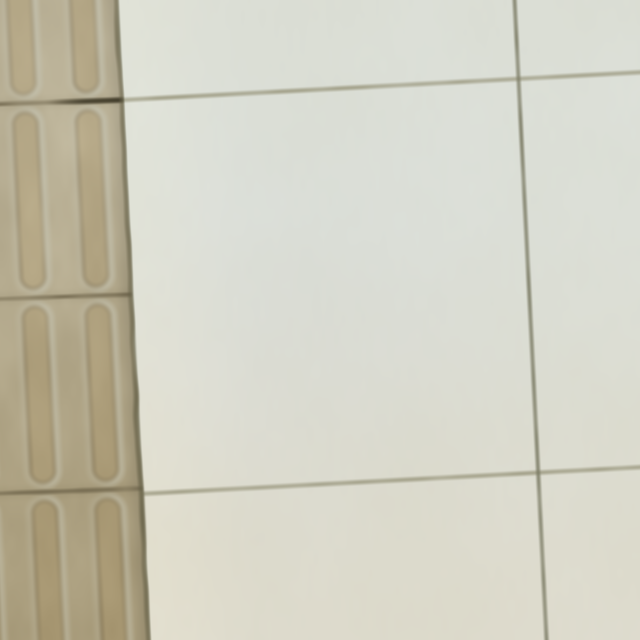
A three.js fragment shader for this texture:

```glsl
// Pale square floor tiles beside a worn tan strip of raised-bar tactile paving.
varying vec2 vUv;

float hash(vec2 p) {
  return fract(sin(dot(p, vec2(127.1, 311.7))) * 43758.5453);
}

float noise(vec2 p) {
  vec2 i = floor(p), f = fract(p);
  f = f * f * (3.0 - 2.0 * f);
  return mix(mix(hash(i), hash(i + vec2(1.0, 0.0)), f.x),
             mix(hash(i + vec2(0.0, 1.0)), hash(i + 1.0), f.x), f.y);
}

float fbm(vec2 p) {
  float sum = 0.0, amp = 0.5;
  for (int i = 0; i < 3; i++) {
    sum += amp * noise(p);
    p = p * 2.03 + 17.0;
    amp *= 0.5;
  }
  return sum;
}

// Blurred line around distance zero, fading out at the given reach
float line(float d, float reach) {
  return 1.0 - smoothstep(0.0, reach, abs(d));
}

// Signed distance to the nearest joint of a repeating set
float joint(float x, float start, float period) {
  return (fract((x - start) / period + 0.5) - 0.5) * period;
}

float capsule(vec2 p, float halfLength, float radius) {
  p.y -= clamp(p.y, radius - halfLength, halfLength - radius);
  return length(p) - radius;
}

vec3 paleTiles(vec2 p, vec2 q) {
  vec2 d = vec2(joint(q.x, 0.804, 0.622), joint(q.y, 0.1665, 0.617));

  // Cool towards the top right, warm towards the bottom
  vec3 color = mix(vec3(0.860, 0.872, 0.838), vec3(0.866, 0.856, 0.800),
                   smoothstep(0.2, 1.0, p.y + 0.12 * (0.5 - p.x)));
  color += vec3(0.020, 0.016, 0.008) * (1.0 - smoothstep(0.0, 0.2, q.x - 0.182));
  color -= vec3(0.006, 0.003, -0.008) * exp(-12.0 * dot(p - 0.5, p - 0.5));

  // Faint clouds and fine vertical streaks
  color += (fbm(p * 6.0) - 0.44) * vec3(0.014, 0.017, 0.030);
  color += (noise(p * vec2(95.0, 38.0)) - 0.5) * 0.004;

  // Soft grout, fainter across than down, with patchy strength
  float patches = noise(p * 32.0);
  color = mix(color, vec3(0.60, 0.59, 0.49), line(d.y, 0.0066) * (0.62 + 0.20 * patches));
  color = mix(color, vec3(0.48, 0.48, 0.39), line(d.x, 0.0062) * (0.68 + 0.16 * patches));
  return color;
}

vec3 tactileStrip(vec2 p, vec2 q) {
  float along = p.y + 0.035 * p.x;
  float row = floor((along - 0.163) / 0.304);
  float seam = joint(along, 0.163, 0.304);
  vec2 bar = vec2(joint(q.x, 0.030, 0.0985), joint(along, 0.315, 0.304));
  float d = capsule(bar, 0.138, 0.0195);

  // Stained ground, darker towards the bottom
  vec3 color = mix(vec3(0.730, 0.695, 0.592), vec3(0.672, 0.624, 0.498),
                   smoothstep(0.1, 1.0, p.y));
  color += (fbm(p * vec2(20.0, 9.0)) - 0.44) * vec3(0.085, 0.090, 0.095);

  // Wide pale rim, tan bar top and its faint shaded edge
  float side = smoothstep(-0.018, 0.018, bar.x);
  float rim = smoothstep(-0.004, 0.006, d) * (1.0 - smoothstep(0.005, 0.016, d));
  color = mix(color, vec3(0.770, 0.762, 0.690), rim * mix(0.25, 0.62, side) * (1.0 - 0.35 * p.y));
  float top = 1.0 - smoothstep(-0.008, 0.004, d);
  color *= mix(vec3(1.0), vec3(0.980, 0.955, 0.905), top);
  float wear = 0.65 + 0.5 * noise(p * vec2(20.0, 14.0));
  color -= vec3(0.070, 0.073, 0.070) * line(d + 0.001, 0.0075) * mix(0.9, 0.65, side) * wear;

  // Uneven seams, the upper one opening towards the tiles
  float reach = 0.0055 + 0.002 * noise(vec2(p.x * 30.0, row));
  float opening = smoothstep(0.06, 0.13, q.x) * (1.0 - step(0.3, along));
  color -= 0.025 * line(seam, 0.016);
  color = mix(color, vec3(0.43, 0.39, 0.29), line(seam, reach) * (0.40 + 0.40 * noise(p * 30.0)));
  color = mix(color, vec3(0.26, 0.24, 0.17), 0.9 * opening * line(seam, 0.0075));

  // Dirt gathered along the outer edge
  return color * (1.0 - 0.09 * smoothstep(0.155, 0.182, q.x));
}

void main() {
  // Measure downward, with a slight skew for the viewing angle
  vec2 p = vec2(vUv.x, 1.0 - vUv.y);
  vec2 q = p + vec2(-0.05 * p.y, 0.0535 * p.x);

  float edge = q.x - 0.183 + (noise(vec2(p.y * 26.0, 4.0)) - 0.5) * 0.003;
  vec3 color = mix(tactileStrip(p, q), paleTiles(p, q), smoothstep(-0.0035, 0.0035, edge));

  // Dark joint of varying strength between the strip and the tiles
  float stain = noise(vec2(p.y * 16.0, 9.0));
  color = mix(color, vec3(0.40, 0.38, 0.28), (0.45 + 0.35 * stain) * line(edge + 0.002, 0.006 + 0.002 * stain));

  gl_FragColor = vec4(color, 1.0);
}
```
